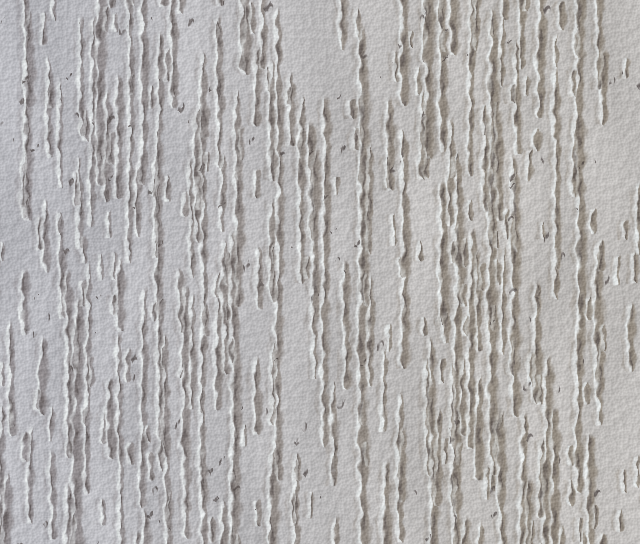
Write a WebGL 2 fragment shader that draws this texture.

```glsl
#version 300 es
precision highp float;

uniform vec2 u_resolution;
out vec4 fragColor;

// Colours
const vec3 GROUND_COOL = vec3(0.722, 0.724, 0.745);
const vec3 GROUND_WARM = vec3(0.752, 0.742, 0.733);
const vec3 SHADOW_COOL = vec3(0.55, 0.53, 0.54);
const vec3 SHADOW_WARM = vec3(0.55, 0.515, 0.47);
const vec3 CREVICE = vec3(0.32, 0.29, 0.285);
const vec3 RIM = vec3(0.90, 0.915, 0.915);

// Groove layers: column width, row length, half width, density
const int LAYERS = 4;
const vec4 GROOVES[LAYERS] = vec4[LAYERS](
    vec4(0.069, 1.05, 0.0062, 0.95),
    vec4(0.047, 0.50, 0.0056, 0.82),
    vec4(0.035, 0.25, 0.0050, 0.66),
    vec4(0.029, 0.075, 0.0042, 0.30));

const float RIM_WIDTH = 0.0033;
const float EDGE_WARP = 0.0062;
const float GRAIN_SCALE = 185.0;
const float GRAIN_STRENGTH = 0.085;
const float LUMP_SCALE = 70.0;
const float LUMP_STRENGTH = 0.06;
const float TONE_STRENGTH = 0.022;
const vec2 PIT_SCALE = vec2(36.0, 24.0);
const float PIT_DENSITY = 0.11;

float hash(vec2 p) {
    vec3 q = fract(p.xyx * vec3(0.1031, 0.1030, 0.0973));
    q += dot(q, q.yzx + 33.33);
    return fract((q.x + q.y) * q.z);
}

// Cellular noise: distance to the nearest point, and that point's id
vec2 cellular(vec2 p) {
    vec2 cell = floor(p);
    vec2 nearest = vec2(9.0, 0.0);
    for (int j = -1; j <= 1; j++) {
        for (int i = -1; i <= 1; i++) {
            vec2 c = cell + vec2(i, j);
            vec2 point = c + vec2(hash(c + 17.3), hash(c + 71.9));
            float d = length(p - point);
            if (d < nearest.x) nearest = vec2(d, hash(c + 5.7));
        }
    }
    return nearest;
}

// Cellular relief lit from the upper left
float emboss(vec2 p) {
    return cellular(p + vec2(0.45, -0.35)).x - cellular(p).x;
}

// Layered sines for the sideways drift of a groove
float drift(float y, float phase) {
    return 0.0022 * sin(y * 9.0 + phase)
         + 0.0008 * sin(y * 47.0 + phase * 2.3)
         + 0.0006 * sin(y * 131.0 + phase * 3.7);
}

// One groove: x = shadow, y = lit rim, z = crevice
vec3 groove(vec2 p, vec2 id, vec4 layer, float bottom) {
    float phase = 40.0 * hash(id + 3.1);
    float span = layer.y * mix(0.5, 0.98, hash(id + 8.4));
    float base = bottom + (layer.y - span) * hash(id + 12.6);
    float fromBase = p.y - base;
    float fromTip = base + span - p.y;
    float taper = smoothstep(0.0, 0.012, fromBase)
                * smoothstep(0.0, min(0.06, span * 0.35), fromTip);

    float center = (id.x + mix(0.1, 0.9, hash(id + 21.7))) * layer.x;
    float d = p.x - center - drift(p.y, phase);
    float rough = 1.0 + 0.22 * sin(p.y * 31.0 + phase) + 0.22 * sin(p.y * 113.0 - phase * 1.7);
    float r = layer.z * mix(0.6, 1.35, hash(id + 30.2)) * rough * mix(0.35, 1.0, taper);
    float u = d / r;

    float presence = smoothstep(0.0, 0.3, taper);
    float broken = 0.5 + 0.3 * sin(p.y * 59.0 + phase * 2.9) + 0.2 * sin(p.y * 151.0 + phase);
    float body = smoothstep(-1.3, -0.8, u) * (1.0 - smoothstep(0.2, 1.6, u));
    float outer = (d + r + 3.3 * RIM_WIDTH) / RIM_WIDTH;
    float shadow = max(body, 0.5 * exp(-outer * outer) * broken);
    float rimOffset = (d + r + 0.9 * RIM_WIDTH) / RIM_WIDTH;
    float rim = exp(-rimOffset * rimOffset) * mix(1.0, 0.45, broken);
    float creviceOffset = (u + 0.5) / 0.4;
    float crevice = exp(-creviceOffset * creviceOffset) * smoothstep(0.25, 0.9, broken);
    return presence * vec3(shadow, rim, crevice);
}

// Strongest groove from the neighbouring columns of one layer
vec3 grooveLayer(vec2 p, vec4 layer, float seed) {
    vec3 relief = vec3(0.0);
    float column = floor(p.x / layer.x);
    for (int i = -1; i <= 1; i++) {
        float c = column + float(i);
        float shift = hash(vec2(c + 50.0, seed)) * layer.y;
        float row = floor((p.y + shift) / layer.y);
        vec2 id = vec2(c, row + seed);
        float crowding = 0.9 + 0.15 * sin(c * layer.x * 11.0 - 1.6);
        if (hash(id + 44.5) < layer.w * crowding)
            relief = max(relief, groove(p, id, layer, row * layer.y - shift));
    }
    return relief;
}

void main() {
    vec2 p = gl_FragCoord.xy / u_resolution.y;
    float side = smoothstep(0.0, 0.85, gl_FragCoord.x / u_resolution.x);

    // Ragged groove edges
    float ragged = cellular(p * vec2(95.0, 48.0)).x - 0.5;
    vec2 warped = p + vec2(EDGE_WARP, 0.5 * EDGE_WARP) * ragged;

    vec3 relief = vec3(0.0);
    for (int i = 0; i < LAYERS; i++)
        relief = max(relief, grooveLayer(warped, GROOVES[i], 100.0 + 37.0 * float(i)));

    // Scattered ragged pits of varied size
    vec2 pit = cellular((p + 0.016 * ragged) * PIT_SCALE + 60.0);
    float pitSize = 0.08 + 1.3 * pit.y;
    float pitMask = (1.0 - smoothstep(0.3 * pitSize, pitSize, pit.x)) * step(pit.y, PIT_DENSITY);

    // Plaster grain, lumps and broad tone changes
    float grain = GRAIN_STRENGTH * emboss(p * GRAIN_SCALE) + LUMP_STRENGTH * emboss(p * LUMP_SCALE);
    float tone = sin(p.x * 9.0 + 2.0 * sin(p.y * 5.0)) * sin(p.y * 7.0 + p.x * 4.0)
               + 0.7 * sin(p.x * 37.0 + 2.0 * sin(p.y * 8.0));

    vec3 color = mix(GROUND_COOL, GROUND_WARM, side) + TONE_STRENGTH * tone;
    color = mix(color, mix(SHADOW_COOL, SHADOW_WARM, side), relief.x * 0.9);
    color = mix(color, RIM, relief.y * (1.0 - 0.4 * relief.x));
    color = mix(color, CREVICE, max(relief.z * 0.62, pitMask * 0.7));
    fragColor = vec4(clamp(color + grain, 0.0, 1.0), 1.0);
}
```
